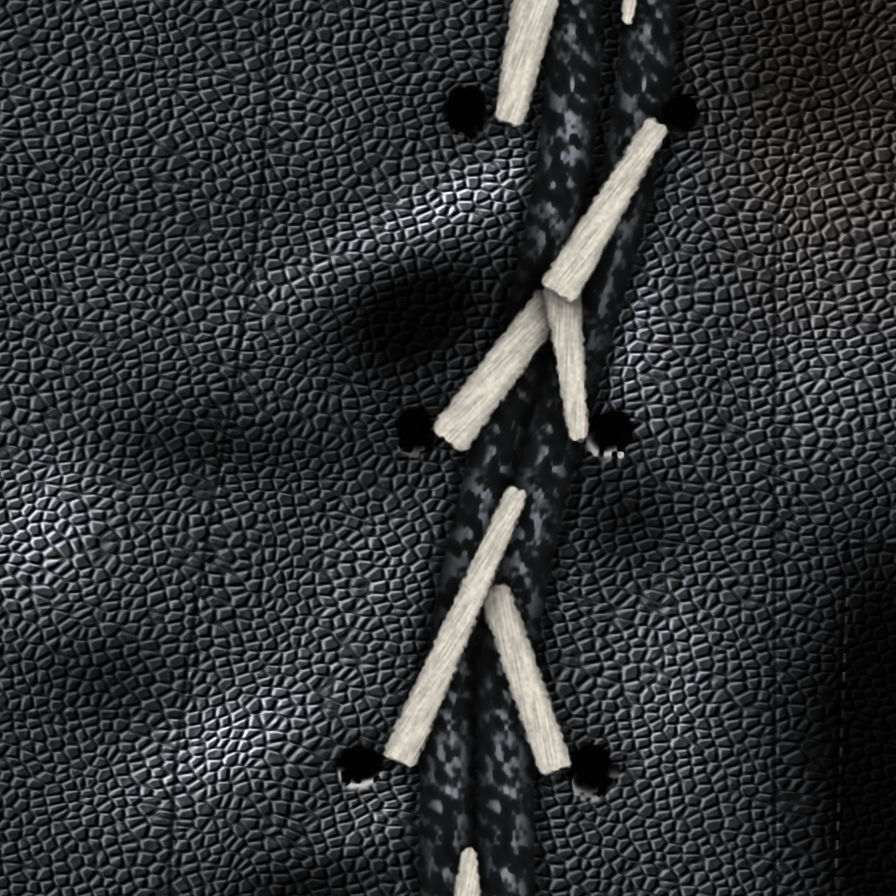
A WebGL 1 fragment shader for this texture:

```glsl
precision highp float;
uniform vec2 u_resolution;

#define BASE_TONE 0.165
#define GRAIN_SCALE 66.0
#define GRAIN_DEPTH 0.95
#define WELT_WIDTH 0.034
#define EDGE 0.0025
#define LACE_COLOR vec3(0.86, 0.84, 0.785)
#define LEATHER_TINT vec3(0.97, 1.0, 1.05)

float hash(vec2 p) {
  return fract(sin(dot(p, vec2(127.1, 311.7))) * 43758.5453);
}

float noise(vec2 p) {
  vec2 i = floor(p), f = fract(p);
  f = f * f * (3. - 2. * f);
  return mix(mix(hash(i), hash(i + vec2(1, 0)), f.x),
             mix(hash(i + vec2(0, 1)), hash(i + vec2(1, 1)), f.x), f.y);
}

// Pebble height: creased at the borders of jittered cells
float pebbles(vec2 p) {
  vec2 cell = floor(p), f = fract(p);
  float near = 9., next = 9.;
  for (int y = -1; y <= 1; y++) {
    for (int x = -1; x <= 1; x++) {
      vec2 o = vec2(x, y), id = cell + o;
      float d = length(o + .1 + .8 * vec2(hash(id), hash(id + 47.3)) - f);
      next = min(next, max(near, d));
      near = min(near, d);
    }
  }
  return smoothstep(0., .45, next - near) + .5 * noise(p * 1.7);
}

// Soft ellipse at e.xy with radii e.zw, turned by an angle
float glow(vec2 p, vec4 e, float angle) {
  float c = cos(angle), s = sin(angle);
  vec2 q = mat2(c, -s, s, c) * (p - e.xy) / e.zw;
  return exp(-dot(q, q));
}

float leatherTone(vec2 p) {
  float t = BASE_TONE + .05 * (noise(p * 9.) - .5);
  t += .20 * glow(p, vec4(.51, .775, .11, .035), .5);
  t += .09 * glow(p, vec4(.35, .70, .13, .035), .6);
  t -= .17 * glow(p, vec4(.47, .65, .11, .07), .4);
  t += .17 * glow(p, vec4(.04, .41, .06, .10), -.4);
  t -= .08 * glow(p, vec4(.24, .50, .18, .04), 0.);
  t += .17 * glow(p, vec4(.25, .17, .12, .045), .5);
  t += .08 * glow(p, vec4(.40, .35, .12, .06), .8);
  t -= .07 * glow(p, vec4(.12, .25, .09, .05), 0.);
  t += .09 * glow(p, vec4(.42, .09, .08, .03), .5);
  t -= .10 * glow(p, vec4(.34, .01, .12, .04), .3);
  t -= .19 * glow(p, vec4(.99, .15, .11, .27), 0.);
  t -= .07 * glow(p, vec4(.88, .98, .15, .12), 0.);
  t += .13 * glow(p, vec4(.70, .62, .05, .13), .2);
  t -= .11 * glow(p, vec4(.71, .42, .07, .07), 0.);
  t += .10 * glow(p, vec4(.75, .24, .06, .13), 0.);
  t += .06 * glow(p, vec4(.92, .60, .07, .14), 0.);
  return max(t, .018);
}

// Pressed groove with a faint dashed thread; d is the offset across it
void seam(inout vec3 col, float d, float along, float mask) {
  col *= 1. - .6 * mask * exp(-d * d * 1e5);
  float dash = smoothstep(.4, .6, fract(along * 48.)) * noise(vec2(along * 24., 3));
  float side = (d - .004) / .0018;
  col += .25 * mask * dash * exp(-side * side);
}

// Rolled, wrinkled edge strip
void welt(inout vec3 col, vec2 p, float center, float light) {
  float x = (p.x - center) / WELT_WIDTH;
  float wrinkle = noise(vec2(x * 3.5 + 4., p.y * 85. + x * 1.5));
  float fine = noise(vec2(x * 8., p.y * 170.));
  float gloss = smoothstep(.48, .85, wrinkle * .7 + fine * .35) * exp(-x * x * 2.);
  float tone = sqrt(max(1. - x * x, 0.)) * (.05 + .09 * wrinkle + .42 * gloss);
  float rim = (abs(x) - 1.1) * 4.;
  col *= 1. - .6 * exp(-rim * rim);
  col = mix(col, (.02 + tone * light) * LEATHER_TINT, 1. - smoothstep(.85, 1.05, abs(x)));
}

// Punched eyelet, with pale torn chips along the lower rim
void hole(inout vec3 col, vec2 p, vec4 e, float chips) {
  vec2 q = (p - e.xy) / e.zw;
  float r = length(q) + .25 * (noise(p * 110.) - .5);
  col *= 1. - .45 * exp(-r * r * .55);
  col = mix(col, vec3(.008), 1. - smoothstep(.85, 1.05, r));
  float rim = (r - .9) * 5.;
  float torn = exp(-rim * rim) * (1. - smoothstep(-.5, .2, q.y));
  col = mix(col, vec3(.8), chips * torn * smoothstep(.4, .65, noise(p * 140. + 7.)));
}

// Tapered flat cord from ends.xy to ends.zw
void lace(inout vec3 col, vec2 p, vec4 ends, float wa, float wb) {
  vec2 span = ends.zw - ends.xy, q = p - ends.xy;
  float len = length(span);
  vec2 dir = span / len;
  float along = dot(q, dir), across = dot(q, vec2(-dir.y, dir.x));
  float w = mix(wa, wb, clamp(along / len, 0., 1.));
  vec2 box = abs(vec2(across, along - .5 * len)) - vec2(w, .5 * len) + .008;
  float d = length(max(box, 0.)) + min(max(box.x, box.y), 0.) - .008;
  d += .004 * (noise(p * 190.) - .5);
  float fiber = noise(vec2(across * 420. + along * 60., along * 55.));
  float shade = .77 + .22 * fiber + .12 * noise(p * 260.) - .3 * pow(abs(across) / w, 4.);
  col *= 1. - .65 * exp(-max(d, 0.) * 75.);
  col = mix(col, LACE_COLOR * clamp(shade, .3, 1.1), 1. - smoothstep(-EDGE, EDGE, d));
}

void main() {
  vec2 p = gl_FragCoord.xy / u_resolution;

  // Grained leather, lit from the upper left
  vec2 g = p + .012 * vec2(noise(p * 14.), noise(p * 14. + 31.));
  g = mat2(.85, -.3, .25, 1.15) * g * GRAIN_SCALE;
  float relief = pebbles(g) - pebbles(g + vec2(-.18, .28));
  float tone = leatherTone(p) * (.95 + GRAIN_DEPTH * relief + .9 * max(relief, 0.));
  float warmth = smoothstep(.72, .9, p.x) * smoothstep(.5, .9, p.y);
  vec3 col = tone * mix(LEATHER_TINT, vec3(1.06, 1, .96), warmth);

  // Panel seams and the pocket corner
  float leftSeam = .189 + .11 * smoothstep(0., .95, p.y);
  float bend = max(p.y - .7, 0.);
  seam(col, p.x - leftSeam, p.y, 1.);
  seam(col, p.x - .864 - 1.1 * bend * bend, p.y, .9);
  seam(col, p.y - .203, p.x, .6 * step(p.x, leftSeam));
  seam(col, p.x - .928 - .04 * p.y, p.y, step(p.y, .395));
  seam(col, p.y - .392, p.x, step(.943, p.x));

  // Rolled edges of the opening, sunk in shadow at the upper crossing
  float sunk = 1. - .8 * glow(p, vec4(.56, .645, .1, .075), 0.);
  welt(col, p, .5 + .14 * smoothstep(.15, .95, p.y), sunk);
  welt(col, p, .565 + .16 * smoothstep(.2, 1., p.y), sunk);

  hole(col, p, vec4(.521, .874, .026, .031), .2);
  hole(col, p, vec4(.76, .872, .021, .023), .1);
  hole(col, p, vec4(.465, .518, .022, .03), .4);
  hole(col, p, vec4(.681, .516, .027, .028), 1.);
  hole(col, p, vec4(.401, .145, .027, .024), 1.);
  hole(col, p, vec4(.66, .14, .03, .032), .7);

  // Crossing cords, lower layers first
  lace(col, p, vec4(.704, 1.02, .7, .973), .011, .006);
  lace(col, p, vec4(.602, 1.02, .567, .862), .027, .017);
  lace(col, p, vec4(.618, .668, .499, .508), .02, .024);
  lace(col, p, vec4(.626, .69, .646, .508), .022, .011);
  lace(col, p, vec4(.735, .864, .622, .672), .014, .023);
  lace(col, p, vec4(.55, .345, .621, .14), .018, .02);
  lace(col, p, vec4(.579, .455, .444, .15), .013, .02);
  lace(col, p, vec4(.524, .053, .52, -.03), .008, .021);

  gl_FragColor = vec4(clamp(col, 0., 1.), 1);
}
```
